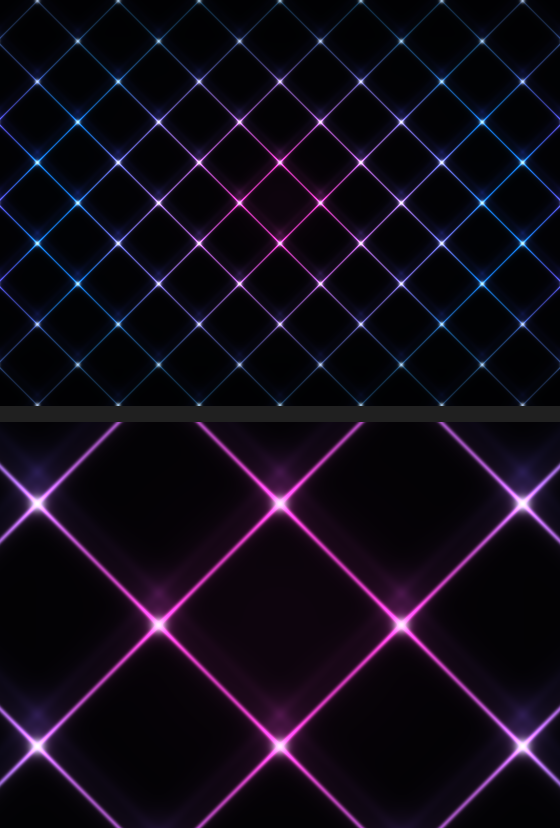
Top: the whole. Bottom: its middle third, enlarged.
Reproduce this background procedurally as a WebGL 1 fragment shader.

```glsl
precision highp float;

// Diagonal lattice of thin neon strands on black, with hot crossings and a
// soft raised echo. Strands come from repeated distances along two diagonal
// axes; hue runs outward from magenta to azure and dims towards top and bottom.

uniform vec2 u_resolution;

const float CELL = 0.1992;         // diamond diagonal, in canvas heights
const float ECHO_RISE = 0.0255;    // height of the echo above the lattice
const vec3 BACKDROP = vec3(0.004, 0.004, 0.010);
const vec3 MAGENTA = vec3(0.92, 0.24, 0.80);
const vec3 LAVENDER = vec3(0.66, 0.46, 0.92);
const vec3 PERIWINKLE = vec3(0.43, 0.46, 0.95);
const vec3 AZURE = vec3(0.08, 0.50, 0.96);
const vec3 INDIGO = vec3(0.32, 0.32, 0.90);
const vec3 TEAL = vec3(0.24, 0.50, 0.66);
const vec3 HOT_WHITE = vec3(0.92, 0.95, 0.96);

float gaussian(float x, float width) {
  float t = x / width;
  return exp(-t * t);
}

// Distances to the nearest strand of each diagonal family.
vec2 latticeDistance(vec2 p, float cell) {
  vec2 diagonal = vec2(p.x + p.y, p.x - p.y) / cell;
  return abs(fract(diagonal) - 0.5) * cell * 0.70711;
}

// Thin core, close halo and a spindle that swells near the crossing.
float strand(float across, float along, float pixel) {
  float core = gaussian(across, max(0.0019, 0.65 * pixel));
  float halo = exp(-across / 0.0055);
  float spindle = exp(-across / 0.0040) * exp(-along / 0.016);
  return core * (0.68 + 0.3 * exp(-along / 0.03)) + 0.13 * halo + 0.55 * spindle;
}

// Wide blurred band, strongest beside the crossing.
float echoBand(float across, float along, float width) {
  return gaussian(across, width) * (0.35 + 0.65 * exp(-along / 0.022));
}

float echoLattice(vec2 p, float cell, float width) {
  vec2 d = latticeDistance(p, cell);
  return echoBand(d.x, d.y, width) + echoBand(d.y, d.x, width);
}

vec3 neonHue(float radius, float height) {
  vec3 hue = mix(MAGENTA, LAVENDER, smoothstep(0.08, 0.30, radius));
  hue = mix(hue, PERIWINKLE, smoothstep(0.28, 0.42, radius));
  hue = mix(hue, AZURE, smoothstep(0.41, 0.52, radius));
  hue = mix(hue, INDIGO, smoothstep(0.60, 0.70, radius));
  float muted = smoothstep(0.15, 0.45, height) * smoothstep(0.25, 0.5, radius);
  return mix(hue, TEAL, 0.65 * muted);
}

void main() {
  vec2 p = (gl_FragCoord.xy - 0.5 * u_resolution) / u_resolution.y;
  float pixel = 1.0 / u_resolution.y;
  float radius = length(p);
  float height = abs(p.y);
  vec3 hue = neonHue(radius, height);
  float power = mix(1.0, 0.34, smoothstep(0.08, 0.54, height));

  // Faint tint inside the cells.
  vec3 color = BACKDROP + hue * power * (0.008 + 0.045 * gaussian(radius, 0.10));

  // Raised echo: one main band and a fainter, broader one beyond it.
  vec3 echoHue = mix(hue * 0.65, vec3(0.14, 0.16, 0.72), smoothstep(0.0, 0.4, radius) * 0.7);
  float echo = 0.20 * echoLattice(p - vec2(0.0, ECHO_RISE), CELL, 0.0060);
  echo += 0.13 * echoLattice(p - vec2(0.0, 0.5 * ECHO_RISE), CELL, 0.0050);
  echo += 0.06 * echoLattice(p - vec2(0.0, 1.5 * ECHO_RISE), CELL, 0.0110);
  color += echoHue * power * echo;

  // Bright strands and their white-hot crossings.
  vec2 d = latticeDistance(p, CELL);
  float strands = strand(d.x, d.y, pixel) + strand(d.y, d.x, pixel);
  float crossing = gaussian(length(d), 0.0058);
  color += hue * power * strands;
  color = mix(color, HOT_WHITE, crossing * mix(0.45, 0.85, power));

  gl_FragColor = vec4(min(color, 1.0), 1.0);
}
```
